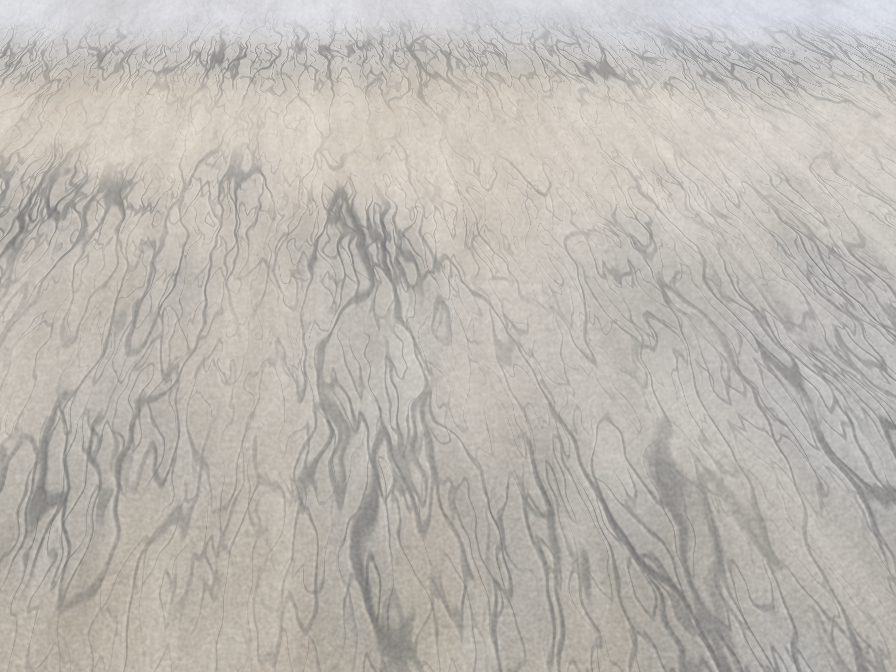
Write a Shadertoy shader that draws this texture.

```glsl
// Pale wet beach sand seen at a slant, with dark branching drainage rills.

#define HORIZON vec2(0.45, 1.45)
#define WARP 0.026
#define RILL_DEPTH 0.62
#define RELIEF 0.075
#define GRAIN 0.11
#define DRY_SAND vec3(0.845, 0.812, 0.765)
#define MID_SAND vec3(0.775, 0.750, 0.715)
#define NEAR_SAND vec3(0.735, 0.705, 0.655)
#define WET_SAND vec3(0.600, 0.600, 0.600)
#define FAR_SHEEN vec3(0.870, 0.872, 0.890)
#define RILL_COLOR vec3(0.355, 0.360, 0.365)

vec2 hashGradient(vec2 cell) {
    vec3 q = fract(cell.xyx * vec3(0.1031, 0.1030, 0.0973));
    q += dot(q, q.yzx + 33.33);
    return 2.0 * fract((q.xx + q.yz) * q.zy) - 1.0;
}

// Gradient noise, roughly -0.6 to 0.6
float noise(vec2 p) {
    vec2 i = floor(p), f = p - i;
    vec2 u = f * f * f * (f * (f * 6.0 - 15.0) + 10.0);
    vec2 e = vec2(0.0, 1.0);
    float low = mix(dot(hashGradient(i), f),
                    dot(hashGradient(i + e.yx), f - e.yx), u.x);
    float high = mix(dot(hashGradient(i + e.xy), f - e.xy),
                     dot(hashGradient(i + 1.0), f - 1.0), u.x);
    return mix(low, high, u.y);
}

float fbm(vec2 p) {
    float sum = 0.0, amp = 1.0;
    for (int k = 0; k < 4; k++) {
        sum += amp * noise(p);
        p = mat2(1.6, 1.2, -1.2, 1.6) * p + 7.3;
        amp *= 0.5;
    }
    return sum;
}

float band(float y, float center, float width) {
    float t = (y - center) / width;
    return exp(-t * t);
}

// Braided channels: zero lines of stretched, warped noise at three sizes
float rills(vec2 ground, float wetness) {
    ground.x += WARP * noise(ground * vec2(9.0, 11.0));
    ground.x += 0.4 * WARP * noise(ground * vec2(25.0, 30.0) + 4.0);
    vec2 scale = vec2(13.0, 3.6);
    float clear = 1.0, weight = 0.85;
    for (int k = 0; k < 3; k++) {
        vec2 q = ground * scale + 17.0 * float(k);
        float n = noise(q) + 0.28 * noise(q * 2.3 + 5.0);
        float swell = 0.5 + noise(q * vec2(0.6, 0.8) + 31.0);
        float width = mix(0.035, 0.13, clamp(swell, 0.0, 1.0) * wetness);
        float line = 1.0 - smoothstep(0.2 * width, width, abs(n));
        float presence = smoothstep(0.1, 0.75, swell + 0.35 * wetness);
        clear *= 1.0 - weight * line * presence;
        scale *= vec2(1.75, 1.9);
        weight *= 0.8;
    }
    return 1.0 - clear;
}

void mainImage(out vec4 fragColor, in vec2 fragCoord) {
    vec2 uv = fragCoord / iResolution.y;
    float y = uv.y + 0.03 * noise(uv * vec2(2.5, 4.0));

    // Slanted ground plane; rills fan out from the vanishing point
    float depth = HORIZON.y - uv.y;
    vec2 ground = vec2(uv.x - HORIZON.x, 1.0) / depth;

    // Broad wet areas and long faint streaks
    float patches = smoothstep(-0.3, 0.45, fbm(ground * vec2(4.0, 2.6) + 2.0));
    float streaks = fbm(ground * vec2(22.0, 5.0) + 9.0);
    float smear = fbm(vec2(uv.x - 0.8 * uv.y, 0.3 * (uv.x + uv.y)) * 5.0);
    float farBand = band(y, 0.905, 0.045);
    float middleBand = band(y, 0.66, 0.085);
    float nearZone = 1.0 - smoothstep(0.1, 0.65, y);
    float dryBand = band(y, 0.805, 0.055);
    float wetness = clamp(patches * (0.3 + 0.55 * middleBand + 0.6 * nearZone)
                          + 0.45 * farBand - 0.25 * dryBand, 0.0, 1.0);

    // Sand tone from near to far
    vec3 color = mix(NEAR_SAND, MID_SAND, smoothstep(0.0, 0.5, y));
    color = mix(color, DRY_SAND, smoothstep(0.5, 0.8, y));
    color = mix(color, FAR_SHEEN, smoothstep(0.86, 0.98, y));
    color = mix(color, WET_SAND, 0.5 * wetness);
    color += 0.055 * streaks * (1.0 - 0.5 * smoothstep(0.8, 1.0, y));
    color += 0.055 * smear * vec3(0.85, 0.95, 1.1);
    color += vec3(-0.012, 0.0, 0.018) * smoothstep(0.5, 1.33, uv.x);

    // Dark channels with a lit rim
    float strength = mix(0.42, 1.0, wetness) * (1.0 - 0.5 * dryBand);
    strength *= 1.0 - 0.85 * smoothstep(0.91, 0.99, y);
    vec2 side = vec2(0.0035, 0.0015);
    float channel = rills(ground, wetness);
    float slope = channel - rills(ground + side, wetness);
    color = mix(color, RILL_COLOR, RILL_DEPTH * strength * channel);
    color -= RELIEF * strength * slope * vec3(1.0, 0.95, 0.85);

    // Rough sand grain, softer with distance
    float grain = noise(uv * 170.0) + 0.7 * noise(uv * vec2(75.0, 95.0) + 3.0);
    color += GRAIN * grain * mix(0.75, 0.3, uv.y);

    fragColor = vec4(clamp(color, 0.0, 1.0), 1.0);
}
```
